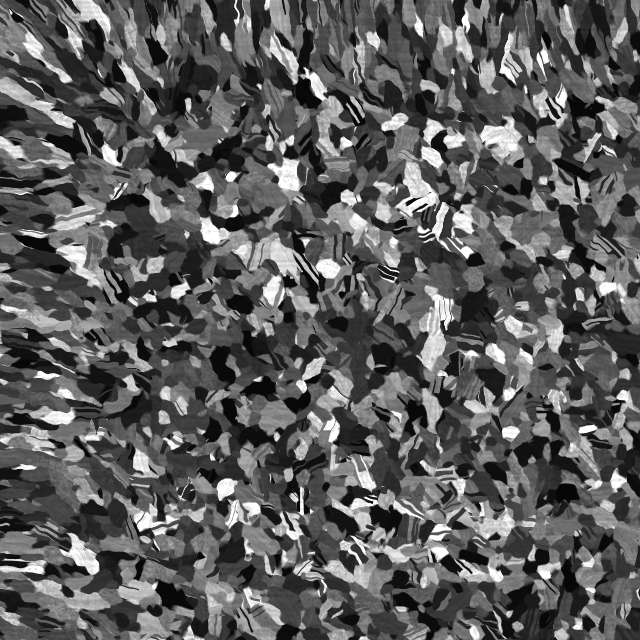
Give the GLSL for this texture, as a Shadertoy shader.

```glsl
// Polished metal under polarised light: angular grey grains with twin bands.
// Two scattered sets of sites compete for each point, each with its own skewed
// hexagonal metric; grains stretch inward from the left and top edges.

struct Grain {
    float dist;   // distance to the site in the grain's own metric
    vec2 local;   // position along and across the grain axis
    vec3 seed;
};

vec3 hash3(vec3 p) {
    p = fract(p * vec3(0.1031, 0.1030, 0.0973));
    p += dot(p, p.yxz + 33.33);
    return fract((p.xxy + p.yxx) * p.zyx);
}

float noise(vec2 p) {
    vec2 i = floor(p), f = fract(p);
    f = f * f * (3.0 - 2.0 * f);
    float a = hash3(vec3(i, 5.0)).x;
    float b = hash3(vec3(i + vec2(1, 0), 5.0)).x;
    float c = hash3(vec3(i + vec2(0, 1), 5.0)).x;
    float d = hash3(vec3(i + 1.0, 5.0)).x;
    return mix(mix(a, b, f.x), mix(c, d, f.x), f.y);
}

// Maps a uniform random value to mostly dark greys with a bright tail
float greyLevel(float h) {
    return 0.025 + 0.58 * h + 0.42 * pow(h, 7.0);
}

// Keeps the two closest grains of one set of sites
void findGrains(vec2 p, float density, vec2 sizeRange, inout Grain first, inout Grain second) {
    vec2 home = floor(p * density);
    for (int j = -2; j <= 2; j++)
    for (int i = -2; i <= 2; i++) {
        vec2 cell = home + vec2(i, j);
        vec3 seed = hash3(vec3(cell + 11.0, density));
        vec3 form = hash3(vec3(cell + 83.0, density + 9.0));
        vec2 site = (cell + 0.1 + 0.8 * seed.xy) / density;

        // Loosely diagonal axis, drawn toward the inward normal at two edges
        float turn = 2.0 * form.x - 1.0;
        float angle = -0.85 + 1.57 * turn * sqrt(abs(turn));
        vec2 inward = vec2(1.0 - smoothstep(0.0, 0.27, site.x), -smoothstep(0.74, 1.0, site.y));
        float pull = min(length(inward), 1.0);
        vec2 axis = normalize(mix(vec2(cos(angle), sin(angle)), inward / max(pull, 0.01), 0.85 * pull));
        float stretch = mix(1.05 + 0.5 * form.y, 1.7, pull);

        vec2 q = p - site;
        vec2 local = vec2(dot(q, axis), dot(q, vec2(-axis.y, axis.x)));
        vec2 w = local * vec2(1.0 / stretch, stretch);
        w.x += w.y * (seed.z - 0.5) * 0.9;
        float hex = max(abs(w.y), 0.87 * abs(w.x) + 0.5 * abs(w.y));
        float dist = mix(hex, length(w), 0.2) - mix(sizeRange.x, sizeRange.y, form.z);

        Grain g = Grain(dist, local, seed);
        if (dist < first.dist) {
            second = first;
            first = g;
        } else if (dist < second.dist) {
            second = g;
        }
    }
}

float shadeGrain(Grain g, float pixel) {
    vec3 look = hash3(g.seed * 410.0);
    float tone = greyLevel(look.x);

    // Twin bands run along the grain; some stop part of the way
    float frequency = mix(60.0, 135.0, look.y);
    float t = g.local.y * frequency + 20.0 + 7.0 * g.seed.x;
    vec3 band = hash3(vec3(floor(t) * 3.0, g.seed.yz * 370.0));
    float halfWidth = mix(0.08, 0.5, band.x);
    float mask = clamp((halfWidth - abs(fract(t) - 0.5)) / (frequency * pixel) + 0.5, 0.0, 1.0);
    mask *= clamp(((band.z - 0.2) * 0.07 - g.local.x) / pixel + 0.5, 0.0, 1.0);
    mask *= step(band.y, 0.62) * step(look.z, 0.42);
    float twinTone = greyLevel(hash3(g.seed * 290.0 + 17.0).y);
    tone = mix(tone, twinTone, mask);

    // Faint scratches parallel to the bands
    float scratch = noise(g.local * vec2(18.0, 330.0) + g.seed.xy * 90.0 + 40.0);
    return tone * (1.0 + 0.2 * (scratch - 0.5));
}

void mainImage(out vec4 fragColor, in vec2 fragCoord) {
    float pixel = 1.0 / iResolution.y;
    vec2 p = fragCoord * pixel;

    // Slightly ragged boundaries
    vec2 ragged = vec2(noise(p * 95.0), noise(p * 95.0 + 210.0)) - 0.5;
    vec2 warped = p + 0.0045 * ragged;

    Grain first = Grain(9.0, vec2(0.0), vec3(0.0));
    Grain second = first;
    findGrains(warped, 24.0, vec2(-0.008, 0.013), first, second);
    findGrains(warped, 56.0, vec2(-0.013, 0.005), first, second);

    // Blend the two closest grains across their shared edge
    float edge = clamp(0.5 + (second.dist - first.dist) / (3.0 * pixel), 0.5, 1.0);
    float grey = mix(shadeGrain(second, pixel), shadeGrain(first, pixel), edge);

    // Etching speckle, stronger in some grains, and faint horizontal lines
    float speckle = 0.6 * noise(p * 370.0) + 0.4 * noise(p * 160.0 + 60.0) - 0.5;
    grey *= 1.0 + speckle * mix(0.12, 0.5, first.seed.z * first.seed.z);
    grey *= 1.0 + 0.16 * (noise(p * vec2(14.0, 260.0)) - 0.5);

    fragColor = vec4(vec3(clamp(grey, 0.0, 1.0)), 1.0);
}
```
